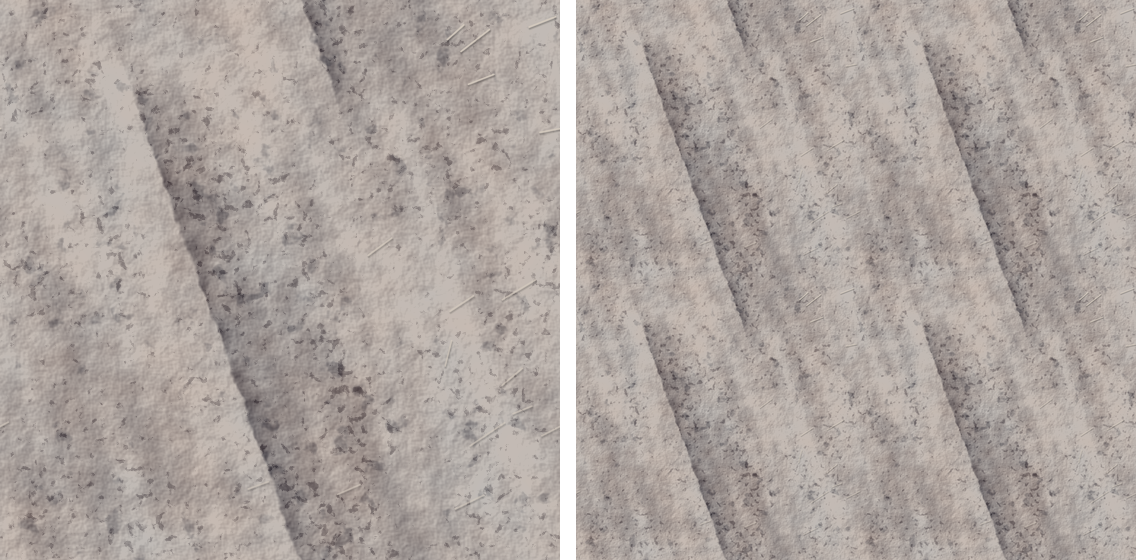
Left: one tile. Right: repeated 2 by 2.
Give the GLSL for this texture, as a Shadertoy shader.

```glsl
// Dry, pitted soil with slanted furrows, one shaded ridge and scattered straw.

const vec3 DARK_SOIL = vec3(0.31, 0.27, 0.28);
const vec3 PALE_SOIL = vec3(0.74, 0.705, 0.68);
const vec3 WARM_TINT = vec3(0.024, 0.0, -0.014);
const vec3 STRAW = vec3(0.84, 0.80, 0.75);
const int STALKS = 16;

vec2 hash2(vec2 p) {
    vec3 q = fract(vec3(p.xyx) * vec3(0.1031, 0.1030, 0.0973));
    q += dot(q, q.yzx + 33.33);
    return fract((q.xx + q.yz) * q.zy);
}

// Gradient at a lattice point; each vertical period also shifts x by shear.
vec2 gradient(vec2 cell, vec2 period, float shear, float seed) {
    float turns = floor(cell.y / period.y);
    cell -= turns * vec2(shear, period.y);
    cell.x = mod(cell.x, period.x);
    float angle = 6.2832 * hash2(cell + seed * 17.3).x;
    return vec2(cos(angle), sin(angle));
}

float gradientNoise(vec2 p, vec2 period, float shear, float seed) {
    vec2 cell = floor(p), f = p - cell;
    vec2 w = f * f * f * (f * (f * 6.0 - 15.0) + 10.0);
    vec2 e = vec2(1.0, 0.0);
    float a = dot(gradient(cell, period, shear, seed), f);
    float b = dot(gradient(cell + e.xy, period, shear, seed), f - e.xy);
    float c = dot(gradient(cell + e.yx, period, shear, seed), f - e.yx);
    float d = dot(gradient(cell + e.xx, period, shear, seed), f - e.xx);
    return mix(mix(a, b, w.x), mix(c, d, w.x), w.y);
}

// Even noise with a whole number of cells across the tile.
float grain(vec2 p, float cells, float seed) {
    return gradientNoise(p * cells, vec2(cells), 0.0, seed);
}

// Noise stretched along the furrows, which follow 3x + y = constant.
float furrow(vec2 p, float across, float along, float seed) {
    vec2 q = vec2(across * (3.0 * p.x + p.y), along * p.y);
    return gradientNoise(q, vec2(3.0 * across, along), across, seed);
}

// Sum of octaves; gain sets how rough the result is.
float fractal(vec2 p, float cells, float gain, float seed) {
    float sum = 0.0, amplitude = 1.0;
    for (int i = 0; i < 4; i++) {
        sum += amplitude * grain(p, cells, seed + float(i));
        amplitude *= gain;
        cells *= 2.0;
    }
    return sum;
}

// x: sharp shadow at the foot, y: wide shaded track, z: lit crest.
vec3 ridge(vec2 p, float wobble) {
    vec3 shade = vec3(0.0);
    for (int i = 0; i < 2; i++) {
        float t = p.y - float(i);
        float strength = smoothstep(-0.25, -0.1, t) * (1.0 - smoothstep(0.65, 1.0, t));
        float d = fract(p.x - 0.535 + 0.36 * t + wobble + 0.5) - 0.5;
        float right = smoothstep(-0.003, 0.005, d);
        float foot = right * exp(-max(d, 0.0) / 0.03);
        float track = right * exp(-pow(max(d, 0.0) / 0.16, 2.0));
        float crest = (1.0 - right) * exp(min(d, 0.0) / 0.07);
        shade += strength * vec3(foot, track, crest);
    }
    return shade;
}

// Ragged hollows where rough noise rises above a threshold.
float pits(vec2 p, float cells, float threshold, float seed) {
    return smoothstep(threshold, threshold + 0.32, fractal(p, cells, 0.5, seed));
}

// Coverage of thin stalks, wrapped around the tile.
float stalks(vec2 p, float width, float soft) {
    float cover = 0.0;
    for (int i = 0; i < STALKS; i++) {
        vec2 place = hash2(vec2(float(i) + 3.0, 7.0));
        vec2 form = hash2(vec2(float(i) + 9.0, 41.0));
        place.x = mix(0.3, 1.0, sqrt(place.x));
        float angle = mix(0.1, 0.75, form.x) + step(0.8, form.y) * 1.1;
        vec2 d = fract(p - place + 0.5) - 0.5;
        vec2 axis = vec2(cos(angle), sin(angle));
        float along = dot(d, axis), reach = mix(0.012, 0.045, form.x * form.y + 0.15);
        float dist = length(d - axis * clamp(along, -reach, reach));
        float fade = mix(0.5, 0.95, place.y);
        cover = max(cover, fade * (1.0 - smoothstep(width - soft, width + soft, dist)));
    }
    return cover;
}

void mainImage(out vec4 fragColor, in vec2 fragCoord) {
    vec2 p = fragCoord / iResolution.xy;
    float soft = max(0.0008, 0.7 / iResolution.y);
    vec2 warp = vec2(grain(p, 30.0, 11.0), grain(p, 30.0, 12.0));
    vec2 rough = p + 0.008 * warp;

    // Furrows and relief, lit from the upper left
    float broad = furrow(p, 2.0, 2.0, 21.0);
    float fine = furrow(p + 0.006 * warp, 6.0, 3.0, 22.0);
    vec2 lightStep = vec2(-0.0030, 0.0026);
    float relief = fractal(p, 24.0, 0.68, 1.0) - fractal(p + lightStep, 24.0, 0.68, 1.0);
    float crumble = grain(p, 70.0, 32.0);
    vec3 slope = ridge(p, 0.006 * warp.x + 0.005 * crumble + 0.008 * grain(p, 8.0, 23.0));
    float tone = 0.92 + 0.26 * broad + 0.24 * fine + 0.36 * relief;
    tone += 0.16 * fractal(rough, 12.0, 0.7, 40.0);
    tone += 0.07 * slope.z - 0.21 * slope.y;
    tone -= slope.x * (0.25 + 0.45 * grain(rough, 26.0, 26.0));

    // Clustered hollows, denser on the shaded side
    float cluster = 0.4 * furrow(p, 3.0, 5.0, 27.0) + 0.13 * slope.y - 0.08 * slope.z;
    float small = pits(rough, 58.0, 0.30 - cluster, 50.0);
    float large = pits(rough, 22.0, 0.34 - cluster, 60.0);
    tone -= 0.38 * small + 0.30 * large;

    // Soil colour with warm and cool patches
    vec3 color = mix(DARK_SOIL, PALE_SOIL, clamp(tone, -0.1, 1.06));
    float warmth = furrow(p, 2.0, 3.0, 30.0) + 0.6 * grain(p, 18.0, 31.0);
    color += WARM_TINT * (warmth - 0.4 * large - 0.4 * slope.x);

    // Straw and its thin shadow
    color *= 1.0 - 0.3 * stalks(p + vec2(-0.001, 0.003), 0.0014, 2.0 * soft);
    color = mix(color, STRAW, stalks(p, 0.0014, soft));
    fragColor = vec4(color, 1.0);
}
```
